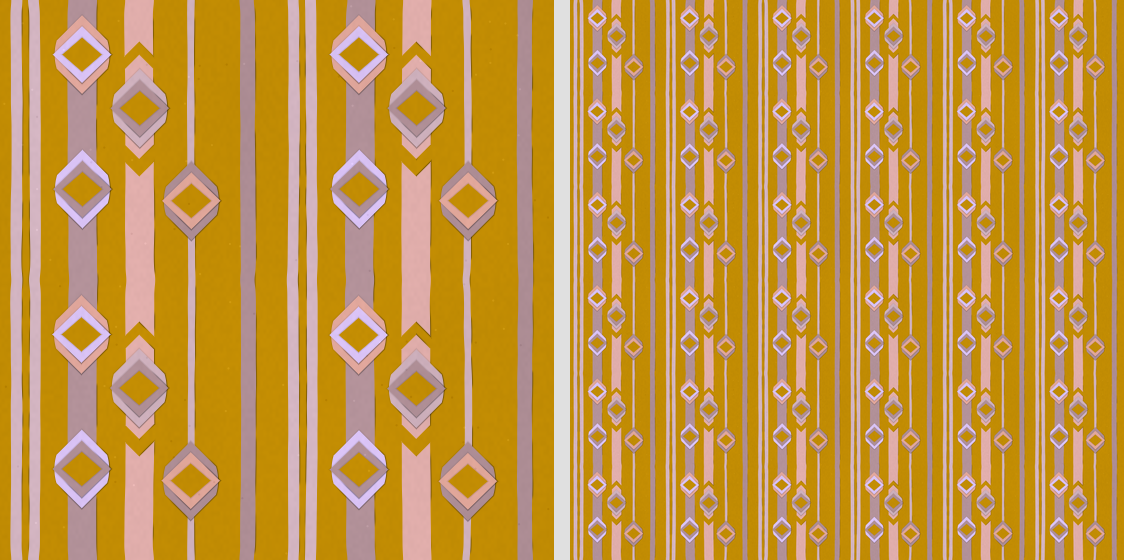
Left, the tile; right, the same tile 3 across and 3 down.
Reproduce this pattern procedurally as a WebGL 1 fragment shader.

```glsl
precision highp float;
// Cut-paper stripes on gold, threaded with square-in-lens medallions.
// One cell is repeated 2 x 2; stripes and medallions are distance functions
// pasted in layers, with wrapping noise for uneven cuts, shadows and grain.

#define REPEATS 2.0
#define CELL vec2(379.0, 384.0)
#define GOLD vec3(0.76, 0.55, 0.01)
#define PINK vec3(0.88, 0.68, 0.67)
#define MAUVE vec3(0.70, 0.57, 0.60)
#define PALE vec3(0.83, 0.71, 0.76)
#define LAVENDER vec3(0.85, 0.76, 0.96)
#define WOBBLE 2.6
#define SHADOW 0.38
#define GRAIN 0.05
#define SPECKS 0.05

uniform vec2 u_resolution;

float hash(vec2 p) {
  return fract(sin(dot(p, vec2(127.1, 311.7))) * 43758.5453);
}

// Value noise that wraps after the given whole-number period
float wrapNoise(vec2 uv, vec2 period) {
  vec2 g = uv * period;
  vec2 i = floor(g);
  vec2 f = fract(g);
  f = f * f * (3.0 - 2.0 * f);
  vec2 a = mod(i, period);
  vec2 b = mod(i + 1.0, period);
  return mix(mix(hash(a), hash(vec2(b.x, a.y)), f.x),
             mix(hash(vec2(a.x, b.y)), hash(b), f.x), f.y);
}

// Signed random curve along the height, one per seed
float edgeNoise(float seed, float y, float period) {
  float g = y * period;
  float f = smoothstep(0.0, 1.0, fract(g));
  float a = hash(vec2(seed, mod(floor(g), period)));
  float b = hash(vec2(seed, mod(floor(g) + 1.0, period)));
  return mix(a, b, f) - 0.5;
}

float diamond(vec2 q, vec2 halfSize) {
  q = abs(q);
  return (q.x * halfSize.y + q.y * halfSize.x - halfSize.x * halfSize.y) / length(halfSize);
}

// Upright lens with straight-cut tips
float lens(vec2 q) {
  float bulge = length(vec2(abs(q.x) + 30.0, q.y)) - 67.5;
  return max(bulge, diamond(q, vec2(54.0)));
}

// Stripe with hand-cut edges and a small kink where cells meet
float stripe(vec2 p, float y, float center, float halfWidth, float seed) {
  float seam = min(p.y, CELL.y - p.y) / 12.0;
  float shift = edgeNoise(seed, y, 4.0) + 0.6 * exp(-seam * seam) * sin(seed * 2.3);
  float cut = edgeNoise(seed + 0.37, y, 22.0);
  return abs(p.x - center - WOBBLE * shift) - halfWidth - 0.35 * WOBBLE * cut;
}

// Lay a sheet over the colour, with a thin shadow just outside its edge
vec3 paste(vec3 under, vec3 paper, float d, float shade, float px) {
  under *= 1.0 - SHADOW * shade * (1.0 - smoothstep(0.0, 2.4, d));
  return mix(under, paper, clamp(0.5 - d / px, 0.0, 1.0));
}

vec3 medallion(vec3 col, vec2 q, vec3 back, vec3 front, float px) {
  float shade = 0.25 + 0.75 * smoothstep(-12.0, 12.0, q.x + q.y);
  col = paste(col, back, lens(q), shade, px);
  col = paste(col, front, diamond(q, vec2(40.0, 39.0)), shade, px);
  return paste(col, GOLD, diamond(q, vec2(27.0, 23.5)), 0.3, px);
}

void main() {
  vec2 uv = gl_FragCoord.xy / u_resolution;
  vec2 t = vec2(uv.x, 1.0 - uv.y) * REPEATS;
  vec2 id = floor(t);
  vec2 p = fract(t) * CELL;
  float px = CELL.y * REPEATS / u_resolution.y;
  float seed = id.x * 17.0;
  vec3 col = GOLD;

  // Stripes; the ragged shadow falls on their right side
  float ragged = smoothstep(0.3, 0.7, wrapNoise(uv, vec2(12.0, 40.0)));
  float d = stripe(p, uv.y, 22.5, 7.6, seed + 1.0);
  col = paste(col, PALE, d, ragged * step(22.5, p.x), px);
  d = stripe(p, uv.y, 47.5, 7.4, seed + 2.0);
  col = paste(col, PALE, d, step(p.x, 47.5) * ragged, px);
  d = stripe(p, uv.y, 113.0, 19.6, seed + 3.0);
  col = paste(col, MAUVE, d, ragged * step(113.0, p.x), px);
  d = stripe(p, uv.y, 261.0, 4.8, seed + 4.0);
  col = paste(col, PALE * 0.98, d, ragged * step(261.0, p.x), px);
  d = stripe(p, uv.y, 339.5, 10.2, seed + 5.0);
  col = paste(col, MAUVE * 0.97, d, ragged * step(339.5, p.x), px);

  // Pink stripe, interrupted by two chevron gaps
  vec2 c = p - vec2(190.5, 146.5);
  float rise = abs(c.y) + abs(c.x);
  float gap = min(rise - 71.5, 92.5 + 3.0 * sign(c.y) - rise) * 0.707;
  d = max(stripe(p, uv.y, 190.5, 19.6, seed + 6.0), gap);
  col = paste(col, PINK, d, ragged * step(0.0, c.x), px);

  // Medallions, each cell placed slightly off
  vec2 q = p - 1.6 * (vec2(hash(id + 3.1), hash(id + 8.7)) - 0.5);
  col = medallion(col, q - vec2(111.5, 75.0), PINK * vec3(1.0, 0.96, 0.91), LAVENDER, px);
  col = medallion(col, q - vec2(112.0, 259.5), LAVENDER, MAUVE * 0.98, px);
  col = medallion(col, q - vec2(190.5, 148.5), PALE * 0.97, MAUVE * 0.98, px);
  col = medallion(col, q - vec2(261.0, 275.5), MAUVE * 0.97, PINK * vec3(1.0, 0.96, 0.9), px);

  // Paper grain, slow tone shifts and scattered specks
  float grain = wrapNoise(uv, vec2(180.0, 120.0)) + wrapNoise(uv, vec2(9.0, 5.0)) - 1.0;
  col *= 1.0 + GRAIN * 0.5 * grain;
  vec2 site = floor(uv * 40.0);
  vec2 spot = fract(uv * 40.0) - 0.3 - 0.4 * vec2(hash(site + 0.5), hash(site + 5.2));
  float speck = step(0.93, hash(site)) * (1.0 - smoothstep(0.03, 0.12, length(spot)));
  col += SPECKS * speck * sign(hash(site + 9.4) - 0.5);
  gl_FragColor = vec4(col, 1.0);
}
```
